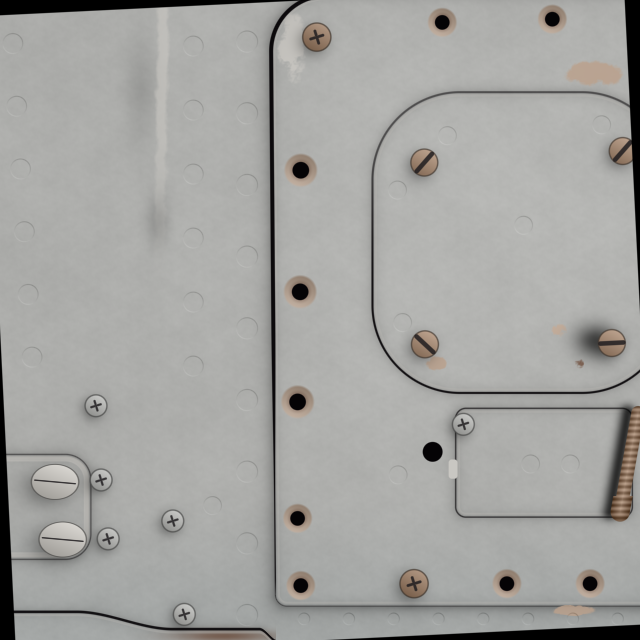
This texture is drawn by a Shadertoy shader. Its source:

```glsl
// Weathered grey metal skin: plates, hatches, rivets and screws.
// Rounded-box distances cut the seams, loops place the fasteners and
// layered sines wear the paint; the whole sheet is tilted.
const vec3 PAINT = vec3(.675, .677, .667), PALE = vec3(.79, .78, .76);
const vec3 INK = vec3(.02, .01, .02), RUST = vec3(.42, .29, .22), TAN = vec3(.73, .63, .55);
const vec2 HOLES[9] = vec2[9](
  vec2(.47, .734), vec2(.469, .544), vec2(.465, .372), vec2(.465, .19), vec2(.47, .085),
  vec2(.691, .965), vec2(.863, .97), vec2(.792, .088), vec2(.922, .088));
const vec2 SLOTTED[4] = vec2[4](
  vec2(.663, .746), vec2(.664, .462), vec2(.973, .764), vec2(.956, .464));
const vec2 CROSSED[8] = vec2[8](
  vec2(.15, .366), vec2(.158, .25), vec2(.169, .158), vec2(.27, .186),
  vec2(.288, .04), vec2(.724, .337), vec2(.495, .942), vec2(.647, .088));
const vec2 MARKS[9] = vec2[9](
  vec2(.699, .788), vec2(.94, .805), vec2(.818, .648), vec2(.629, .496), vec2(.621, .703),
  vec2(.622, .258), vec2(.829, .275), vec2(.891, .275), vec2(.332, .21));

float waves(vec2 p) {
  float s = 0., a = .5;
  for (int k = 0; k < 5; k++) {
    s += a * sin(p.x + 1.7 * sin(p.y)) * cos(p.y + sin(p.x));
    p = mat2(1.5, 1.1, -1.1, 1.5) * p + 2.3;
    a *= .6;
  }
  return s;
}
float box(vec2 p, vec2 center, vec2 halfSize, float r) {
  vec2 q = abs(p - center) - halfSize + r;
  return length(max(q, 0.)) + min(max(q.x, q.y), 0.) - r;
}
float segment(vec2 p, vec2 a, vec2 b) {
  vec2 d = b - a;
  return length(p - a - d * clamp(dot(p - a, d) / dot(d, d), 0., 1.));
}
float fill(float d) { return smoothstep(.8, -.8, d * iResolution.y); }
float stroke(float d, float w) { return fill(abs(d) - w); }
float blot(vec2 p, vec2 c, vec2 size) { vec2 q = (p - c) / size; return exp(-dot(q, q)); }

// Ragged patch of missing paint
void chip(inout vec3 col, vec2 p, vec2 c, vec2 size, vec3 tint, float wear) {
  col = mix(col, tint, .85 * smoothstep(.4, .65, blot(p, c, size) * (1. + .8 * wear)));
}
// Faint ring of a painted rivet
void rivet(inout vec3 col, vec2 p, vec2 c, float r) {
  vec2 q = p - c;
  col -= stroke(length(q) - r, .0008) * (.035 + .09 * dot(q / r, vec2(.4, .8)));
}
// Countersunk hole
void sunkHole(inout vec3 col, vec2 p, vec2 c, float r) {
  vec2 q = (p - c) / r;
  float d = length(q);
  vec3 rim = mix(TAN - .08, RUST, .5 * smoothstep(.8, .5, d)) - .16 * dot(q, vec2(.3, .8));
  col = mix(col, mix(PAINT, rim, .7), smoothstep(1.1, .9, d));
  col = mix(col, INK, fill(r * (d - .52)));
}
// Screw head with one slot or a cross
void screw(inout vec3 col, vec2 p, vec2 c, float r, float angle, float slotW, bool isCross, vec3 tint) {
  vec2 q = (p - c) / r, arm = vec2(cos(angle), sin(angle)) * (isCross ? .45 : .85);
  float d = length(q), slot = segment(q, -arm, arm);
  if (isCross) slot = min(slot, segment(q, vec2(-arm.y, arm.x), vec2(arm.y, -arm.x)));
  col *= 1. - .4 * blot(q, vec2(-.3), vec2(1));
  col = mix(col, tint + .13 * dot(q, vec2(.4, .7)), fill(r * (d - 1.)));
  col = mix(col, tint * .4, .7 * stroke(r * (d - 1.), .0011));
  col = mix(col, INK + .1, .85 * fill(r * (slot - slotW)));
}
// Dark gap with a pale lip
void seam(inout vec3 col, float d, float w, float dark) {
  col = mix(col, PALE, .35 * stroke(d + .005, .0018));
  col *= 1. - .16 * exp(-abs(d) / .007);
  col = mix(col, INK, dark * stroke(d, w));
}

void mainImage(out vec4 fragColor, in vec2 fragCoord) {
  vec2 p = fragCoord / iResolution.xy;
  float wear = waves(p * 45.);

  // Paint, stains and scraped streak
  vec3 col = PAINT + .016 * waves(p * 9.) + .012 * wear + .01 * waves(p * 190.);
  col += .035 * blot(p, vec2(.75, .66), vec2(.4)) - vec3(.035, .025, .02) * smoothstep(.25, 0., p.y);
  col *= 1. - .11 * blot(p, vec2(.22, .86), vec2(.025, .08)) - .18 * blot(p, vec2(.247, .655), vec2(.018, .04));
  float streak = smoothstep(.011, .004, abs(p.x - .24 - .005 * wear - .015 * p.y));
  col = mix(col, PALE, streak * .6 * smoothstep(.53, .85, p.y));

  // Large plate
  float plate = box(p, vec2(.931 - .008 * p.y, .53), vec2(.5, .477), p.y > .5 ? .088 : .018);
  float side = smoothstep(.06, .1, p.y);
  col *= 1. - .2 * exp(-max(plate, 0.) / .012) * step(0., plate);
  if (plate < 0.) chip(col, p, vec2(.455, .925), vec2(.025, .055), PALE, wear);
  seam(col, plate, mix(.0009, .0031, side * smoothstep(.2, .5, p.y)), mix(.4, .95, side));

  // Round cover, small door and tab
  seam(col, box(p, vec2(.814, .621), vec2(.232, .235), .137), .0016, mix(.9, .5, smoothstep(.55, .8, p.y)));
  seam(col, box(p, vec2(.85, .277), vec2(.138, .085), .016), .0011, .65);
  col = mix(col, PALE, fill(box(p, vec2(.708, .267), vec2(.007, .015), .005)));

  // Bracket and curved bottom edge
  float bracket = box(p, vec2(.03, .208), vec2(.112, .082), .04);
  col = mix(col, PALE, .6 * stroke(bracket + .007, .004));
  seam(col, bracket, .001, .45);
  if (p.x < .432) {
    float edge = p.y - mix(.044, .017, smoothstep(.12, .27, p.x)) + .02 * smoothstep(.405, .435, p.x);
    col = mix(col, RUST, .75 * blot(p, vec2(.35, .006), vec2(.075, .009)));
    seam(col, edge, .002, .9);
  }

  // Chipped paint
  chip(col, p, vec2(.93, .885), vec2(.05, .022), TAN, wear);
  chip(col, p, vec2(.873, .483), vec2(.017, .012), TAN + .04, wear);
  chip(col, p, vec2(.905, .432), vec2(.011), RUST + .05, wear);
  chip(col, p, vec2(.679, .432), vec2(.02, .013), TAN, wear);
  chip(col, p, vec2(.895, .046), vec2(.04, .009), TAN, wear);

  // Rivets and holes
  for (int i = 0; i < 9; i++) {
    float k = float(i);
    if (i < 6) {
      rivet(col, p, vec2(.02 + .006 * k, .932 - .098 * k), .0155);
      rivet(col, p, vec2(.302, .928 - .1 * k), .0155);
    }
    rivet(col, p, vec2(.386, .935 - .112 * k), .0165);
    rivet(col, p, vec2(.475 + .07 * k, .033), .009);
    rivet(col, p, MARKS[i], .014);
    sunkHole(col, p, HOLES[i], i > 2 ? .022 : .025);
  }
  col = mix(col, INK, fill(length(p - vec2(.676, .294)) - .0155));

  // Screws
  col *= 1. - .6 * blot(p, vec2(.929, .468), vec2(.03, .025));
  for (int i = 0; i < 8; i++) {
    if (i < 4) screw(col, p, SLOTTED[i], .021, i == 3 ? .05 : i == 1 ? -.75 : .85, .17, false, TAN - .1);
    screw(col, p, CROSSED[i], i > 5 ? .022 : .017, .3, .1, true, i > 5 ? TAN - .15 : PAINT);
  }
  vec2 squash = vec2(1, 1.35);
  for (float i = 0.; i < 2.; i++)
    screw(col, p * squash, vec2(.086 + .012 * i, .247 - .09 * i) * squash, .037, -.12, .04, false, PALE - .05);

  // Threaded rod and shadow
  vec2 top = vec2(.997, .355), end = vec2(.969, .2);
  float rod = segment(p, top, end), shade = segment(p + vec2(.016, 0), top, end) / .012;
  col *= 1. - .75 * exp(-shade * shade);
  col = mix(col, TAN - .1 + .1 * sin(p.y * 650.) - rod * 18., fill(rod - (p.y < .225 ? .015 : .0105)));

  // Tilted sheet on black
  vec2 q = mat2(.9988, -.049, .049, .9988) * (p - .5);
  fragColor = vec4(clamp(col, 0., 1.) * fill(box(q, vec2(0), vec2(.5), 0.)), 1);
}
```
